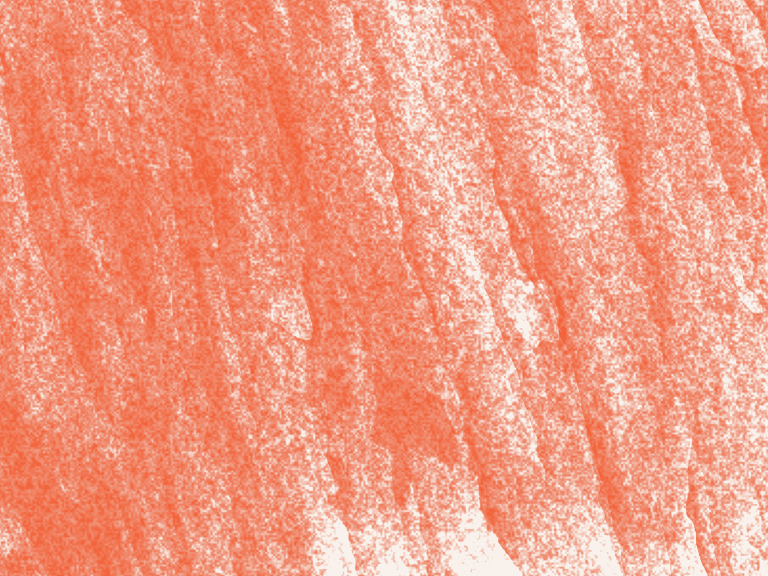
Give the GLSL for this texture, as a WebGL 1 fragment shader.

```glsl
precision highp float;
// Weathered coral paint: steep slanted streaks, ragged peeling sheets, pale
// flakes and bare pits under a crisp speckle. Stretched value noise in a slanted
// frame sets a single tone, which a three-colour ramp then paints.
uniform vec2 u_resolution;

const vec3 DEEP = vec3(0.95, 0.395, 0.235);
const vec3 MID = vec3(0.94, 0.60, 0.505);
const vec3 PALE = vec3(0.975, 0.95, 0.925);

const float SLANT = 0.25;          // sideways drift of streaks per unit height
const float BASE_TONE = 0.47;
const float SHEET_DENSITY = 5.2;   // peeling sheets per canvas height
const float EDGE_SOFTNESS = 0.02;
const float STREAK_GAIN = 0.62;
const float FIBRE_GAIN = 0.42;
const float FLAKE_LEVEL = 0.74;
const float PIT_LEVEL = 0.25;
const float GRAIN_SCALE = 275.0;   // speckles per canvas height
const float GRAIN_GAIN = 0.56;
const float CLUMP_GAIN = 0.44;

float hash(vec2 p) {
  vec3 q = fract(p.xyx * vec3(0.1031, 0.1030, 0.0973));
  q += dot(q, q.yzx + 33.33);
  return fract((q.x + q.y) * q.z);
}

float noise(vec2 p) {
  vec2 cell = floor(p);
  vec2 f = fract(p);
  f = f * f * (3.0 - 2.0 * f);
  float low = mix(hash(cell), hash(cell + vec2(1.0, 0.0)), f.x);
  float high = mix(hash(cell + vec2(0.0, 1.0)), hash(cell + 1.0), f.x);
  return mix(low, high, f.y);
}

float fbm(vec2 p) {
  float sum = 0.0;
  float weight = 0.533;
  for (int i = 0; i < 4; i++) {
    sum += weight * noise(p);
    p = mat2(1.9, 0.3, -0.3, 1.9) * p + 17.3;
    weight *= 0.5;
  }
  return sum;
}

// Pale lip rising to a ragged edge, then a sharp drop into a dark groove.
float sheetRelief(vec2 s, float density, float seed) {
  float wander = 0.9 * noise(s * vec2(2.0, 1.3) + seed)
               + 0.32 * fbm(s * vec2(7.0, 8.0) + seed)
               + 0.09 * noise(s * vec2(45.0, 38.0) + seed);
  float f = fract(s.x * density + wander);
  float lip = smoothstep(0.25, 0.75, noise(s * vec2(5.0, 2.6) + seed + 5.0));
  float groove = smoothstep(0.2, 0.75, noise(s * vec2(6.0, 3.1) + seed + 9.0));
  float relief = 0.42 * lip * pow(f, 2.5) - 0.42 * groove * exp(-6.0 * f);
  return mix(relief, -0.42 * groove, smoothstep(1.0 - EDGE_SOFTNESS, 1.0, f));
}

void main() {
  vec2 p = gl_FragCoord.xy / u_resolution.y;
  float side = gl_FragCoord.x / u_resolution.x;

  // Slanted frame: x runs across the streaks, y along them
  vec2 s = vec2(p.x + SLANT * p.y, p.y);
  s.x += 0.05 * (noise(p * 2.3 + 4.0) - 0.5);

  // Broad light: saturated at the left, bleached at the right and the foot
  float tone = BASE_TONE + mix(-0.16, 0.09, smoothstep(0.0, 0.9, side));
  tone += 0.22 * (noise(p * 2.6 + 31.0) - 0.5);
  float foot = smoothstep(0.16, 0.0, p.y);
  tone += 0.6 * foot * smoothstep(0.42, 0.75, fbm(s * vec2(8.0, 5.0) + 61.0));

  // Long streaks and finer fibres
  tone += STREAK_GAIN * (fbm(s * vec2(15.0, 2.4) + 11.0) - 0.5);
  tone += FIBRE_GAIN * (fbm(s * vec2(52.0, 13.0) + 23.0) - 0.5);

  // Peeling sheets, bolder toward the right
  float boldness = mix(0.35, 1.0, smoothstep(0.15, 0.7, side));
  tone += boldness * sheetRelief(s, SHEET_DENSITY, 2.0);
  tone += 0.4 * sheetRelief(s, SHEET_DENSITY * 1.9, 47.0);

  // Torn flakes with a shaded rim, and flat pits of bare colour
  vec2 scar = s * vec2(8.0, 4.2) + 83.0;
  float height = fbm(scar);
  float rimHeight = fbm(scar - vec2(0.07, -0.03));
  float flake = smoothstep(FLAKE_LEVEL - 0.008, FLAKE_LEVEL + 0.008, height);
  float rim = smoothstep(FLAKE_LEVEL - 0.03, FLAKE_LEVEL, rimHeight) * (1.0 - flake);
  float pit = 1.0 - smoothstep(PIT_LEVEL - 0.01, PIT_LEVEL + 0.01, height);
  tone += 0.25 * flake - 0.2 * rim;
  tone = mix(tone, 0.17, 0.75 * pit);

  // Speckle, calmer where the colour is deep
  float grain = GRAIN_GAIN * (noise(p * GRAIN_SCALE) - 0.5);
  grain += CLUMP_GAIN * (noise(s * GRAIN_SCALE * vec2(0.55, 0.45) + 7.0) - 0.5);
  tone += grain * mix(0.6, 1.1, smoothstep(0.1, 0.5, tone));

  tone = clamp(tone, 0.0, 1.0);
  vec3 colour = mix(DEEP, MID, min(tone * 2.0, 1.0));
  colour = mix(colour, PALE, max(tone * 2.0 - 1.0, 0.0));
  gl_FragColor = vec4(colour, 1.0);
}
```
